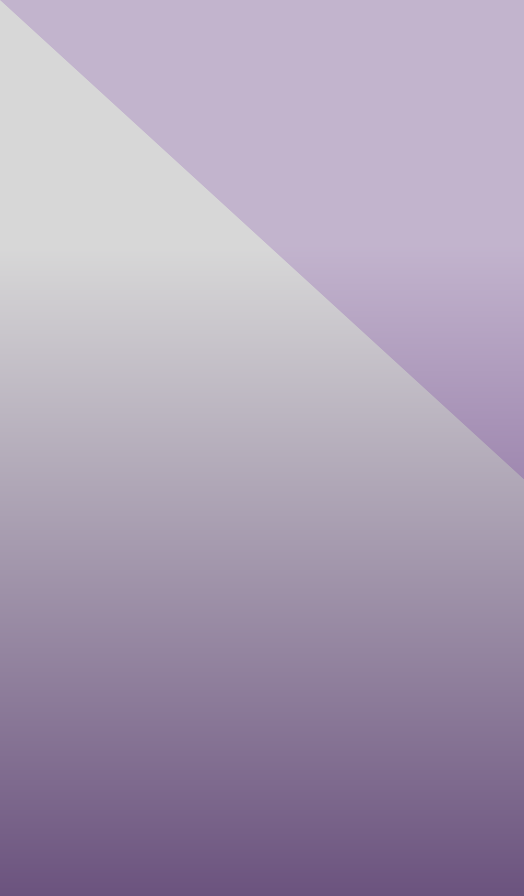
This background is drawn by a Shadertoy shader. Its source:

```glsl
// Two flat tones split by a slanting edge, each fading downward to violet.
// Every tone is a clamped vertical ramp; a signed distance to the edge
// blends the lilac upper wedge over the pale lower field.

const vec3 FIELD_TOP    = vec3(0.845, 0.845, 0.845);
const vec3 FIELD_BOTTOM = vec3(0.420, 0.325, 0.495);
const vec3 WEDGE_TOP    = vec3(0.761, 0.704, 0.804);
const vec3 WEDGE_BOTTOM = vec3(0.625, 0.535, 0.690);

const float FADE_START  = 0.275;  // depth below the top where fading begins
const float FIELD_END   = 1.0;    // depth where the field is fully violet
const float WEDGE_END   = 0.535;  // depth where the wedge is darkest
const float EDGE_DROP   = 0.535;  // depth of the edge at the right side

// Linear fade from top to bottom colour over a range of depths.
vec3 verticalFade(vec3 top, vec3 bottom, float depth, float end) {
    float amount = clamp((depth - FADE_START) / (end - FADE_START), 0.0, 1.0);
    return mix(top, bottom, amount);
}

void mainImage(out vec4 fragColor, in vec2 fragCoord) {
    vec2 uv = fragCoord / iResolution.xy;
    float depth = 1.0 - uv.y;

    vec3 field = verticalFade(FIELD_TOP, FIELD_BOTTOM, depth, FIELD_END);
    vec3 wedge = verticalFade(WEDGE_TOP, WEDGE_BOTTOM, depth, WEDGE_END);

    // Distance to the slanting edge in canvas heights, positive above it
    float aspect = iResolution.x / iResolution.y;
    vec2 slope = vec2(EDGE_DROP / aspect, 1.0);
    float edge = (EDGE_DROP * uv.x - depth) / length(slope);

    // One-pixel smooth transition
    float halfPixel = 0.5 / iResolution.y;
    float coverage = smoothstep(-halfPixel, halfPixel, edge);
    fragColor = vec4(mix(field, wedge, coverage), 1.0);
}
```
